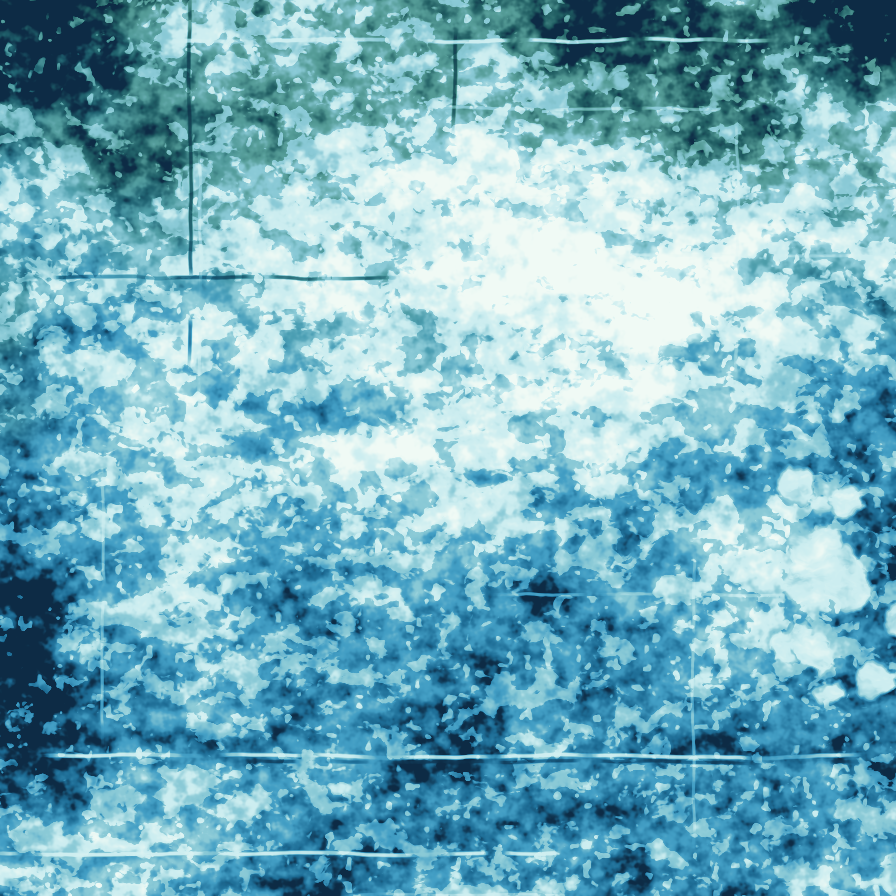
Reproduce this texture procedurally as a Shadertoy shader.

```glsl
// Weathered wall of flaking turquoise and blue paint with seams, chips and pale blots.

const vec3 INK   = vec3(0.05, 0.17, 0.27);
const vec3 DEEP  = vec3(0.11, 0.42, 0.58);
const vec3 BLUE  = vec3(0.26, 0.62, 0.77);
const vec3 TEAL  = vec3(0.33, 0.61, 0.59);
const vec3 MOSS  = vec3(0.12, 0.36, 0.38);
const vec3 LIGHT = vec3(0.54, 0.79, 0.84);
const vec3 PALE  = vec3(0.80, 0.93, 0.94);
const vec3 CHALK = vec3(0.94, 0.98, 0.96);

const float BASE_TONE     = 0.44;
const float CLOUD_AMOUNT  = 0.75;
const float STREAK_AMOUNT = 0.55;
const float GRAIN_AMOUNT  = 0.55;
const float CHIP_AMOUNT   = 0.26;
const float PATCH_AMOUNT  = 0.16;
const float SEAM_WIDTH    = 0.0032;
const int   PATCHES = 16;
const int   BLOTS   = 16;
const int   SCRATCHES = 9;

float hash(vec2 p) {
    vec3 q = fract(p.xyx * 0.1031);
    q += dot(q, q.yzx + 33.33);
    return fract((q.x + q.y) * q.z);
}

vec2 hash2(float n) {
    return vec2(hash(vec2(n, 7.3)), hash(vec2(n, 41.9)));
}

float noise(vec2 p) {
    vec2 i = floor(p), f = fract(p);
    f = f * f * (3.0 - 2.0 * f);
    return mix(mix(hash(i), hash(i + vec2(1, 0)), f.x),
               mix(hash(i + vec2(0, 1)), hash(i + vec2(1, 1)), f.x), f.y);
}

float fbm(vec2 p, int octaves) {
    float sum = 0.0, amp = 0.5, total = 0.0;
    for (int i = 0; i < octaves; i++) {
        sum += amp * noise(p);
        total += amp;
        p = mat2(1.92, 0.56, -0.56, 1.92) * p + 17.3;
        amp *= 0.55;
    }
    return sum / total;
}

// Soft elliptical area of influence
float spot(vec2 p, vec2 centre, vec2 radius) {
    vec2 d = (p - centre) / radius;
    return exp(-dot(d, d));
}

// Broken, slightly wandering line; x of q runs along it, y across it
float seam(vec2 q, float at, float from, float to, float width) {
    float wander = 0.007 * (fbm(vec2(q.x * 14.0, at * 91.0), 3) - 0.5);
    float line = 1.0 - smoothstep(width * 0.3, width, abs(q.y - at - wander));
    float ends = smoothstep(from - 0.02, from + 0.02, q.x) * (1.0 - smoothstep(to - 0.02, to + 0.02, q.x));
    return line * ends * smoothstep(0.15, 0.5, noise(vec2(q.x * 38.0, at * 73.0)));
}

// Broad light and shade across the wall
float layout_tone(vec2 p) {
    float t = BASE_TONE;
    t += 0.43 * spot(p, vec2(0.58, 0.72), vec2(0.50, 0.18));
    t += 0.20 * spot(p, vec2(0.42, 0.45), vec2(0.36, 0.15));
    t -= 0.36 * spot(p, vec2(0.64, 0.22), vec2(0.13, 0.19));
    t -= 0.36 * spot(p, vec2(0.00, 1.00), vec2(0.16, 0.12));
    t -= 0.40 * spot(p, vec2(0.93, 1.00), vec2(0.20, 0.11));
    t -= 0.32 * spot(p, vec2(0.00, 0.45), vec2(0.07, 0.28));
    t -= 0.34 * spot(p, vec2(1.00, 0.46), vec2(0.08, 0.18));
    t -= 0.20 * spot(p, vec2(0.07, 0.25), vec2(0.12, 0.13));
    return t;
}

// Rectangular traces of old coats with ragged edges
float patch_tone(vec2 p) {
    float sum = 0.0;
    for (int i = 0; i < PATCHES; i++) {
        float n = float(i) + 3.0;
        vec2 size = 0.04 + 0.10 * hash2(n + 50.0);
        vec2 d = abs(p - hash2(n)) - size;
        sum += (hash(vec2(n, 9.0)) - 0.5) * (1.0 - smoothstep(-0.012, 0.012, max(d.x, d.y)));
    }
    return sum * PATCH_AMOUNT;
}

// Round pale blots drifting down the right side
float blots(vec2 p) {
    float cover = 0.0;
    for (int i = 0; i < BLOTS; i++) {
        float n = float(i);
        vec2 centre = mix(vec2(0.87, 0.46), vec2(0.96, 0.22), n / float(BLOTS));
        centre += (hash2(n + 120.0) - 0.5) * vec2(0.14, 0.07);
        float radius = mix(0.008, 0.030, hash(vec2(n, 77.0)));
        cover = max(cover, 1.0 - smoothstep(-0.004, 0.004, length(p - centre) - radius));
    }
    return cover;
}

vec3 paint(float t, float green) {
    vec3 c = mix(INK, mix(DEEP, MOSS, green), smoothstep(0.04, 0.20, t));
    c = mix(c, mix(BLUE, TEAL, green), smoothstep(0.16, 0.40, t));
    c = mix(c, LIGHT, smoothstep(0.38, 0.62, t));
    c = mix(c, PALE, smoothstep(0.62, 0.84, t));
    return mix(c, CHALK, smoothstep(0.84, 1.10, t));
}

void mainImage(out vec4 fragColor, in vec2 fragCoord) {
    vec2 p = fragCoord / iResolution.xy;
    vec2 ragged = p + 0.022 * (vec2(fbm(p * 32.0, 4), fbm(p * 32.0 + 60.0, 4)) - 0.5);

    // Stains, horizontal wear and fine grain
    float tone = layout_tone(ragged) + patch_tone(ragged);
    tone += CLOUD_AMOUNT * (fbm(ragged * 6.0 + 4.0, 5) - 0.5);
    tone += STREAK_AMOUNT * (fbm(ragged * vec2(13.0, 30.0), 4) - 0.5);
    tone += GRAIN_AMOUNT * (fbm(p * 75.0, 3) - 0.5);

    // Crisp chips: paler coat where it is thick, scattered flecks elsewhere
    float coat = fbm(ragged * vec2(36.0, 54.0) + 9.0, 4);
    float chip = smoothstep(-0.03, 0.03, coat - 0.78 + 0.45 * tone);
    tone += CHIP_AMOUNT * (chip - 0.4);
    tone += 0.35 * smoothstep(0.70, 0.78, fbm(p * 90.0 + 31.0, 2)) * (1.0 - chip);

    // Blots with mottled faces
    float blot = blots(ragged + 0.35 * (ragged - p));
    tone = mix(tone, 0.88 + 0.6 * (coat - 0.5), blot * 0.9);

    // Dark joints, pale ridges and faint scratches
    float dark = max(seam(p.yx, 0.212, 0.60, 1.0, SEAM_WIDTH), seam(p.yx, 0.507, 0.86, 1.0, SEAM_WIDTH));
    dark = max(dark, seam(p, 0.690, 0.04, 0.43, SEAM_WIDTH));
    dark = max(dark, seam(p, 0.150, 0.28, 0.95, SEAM_WIDTH));
    float ridge = max(seam(p, 0.156, 0.06, 0.95, SEAM_WIDTH), seam(p, 0.047, 0.0, 0.64, SEAM_WIDTH));
    ridge = max(ridge, seam(p, 0.955, 0.20, 0.85, SEAM_WIDTH));
    for (int i = 0; i < SCRATCHES; i++) {
        vec2 r = hash2(float(i) + 210.0);
        vec2 q = i % 2 == 0 ? p : p.yx;
        ridge = max(ridge, 0.5 * seam(q, r.x, r.y * 0.7, r.y * 0.7 + 0.3, SEAM_WIDTH * 0.8));
    }
    tone = mix(tone, 0.08, dark * 0.8);
    tone = mix(tone, 0.95, ridge * 0.75);

    float green = smoothstep(0.55, 0.92, p.y + 0.5 * (fbm(p * 5.0 + 80.0, 4) - 0.5));
    fragColor = vec4(paint(tone, green), 1.0);
}
```
